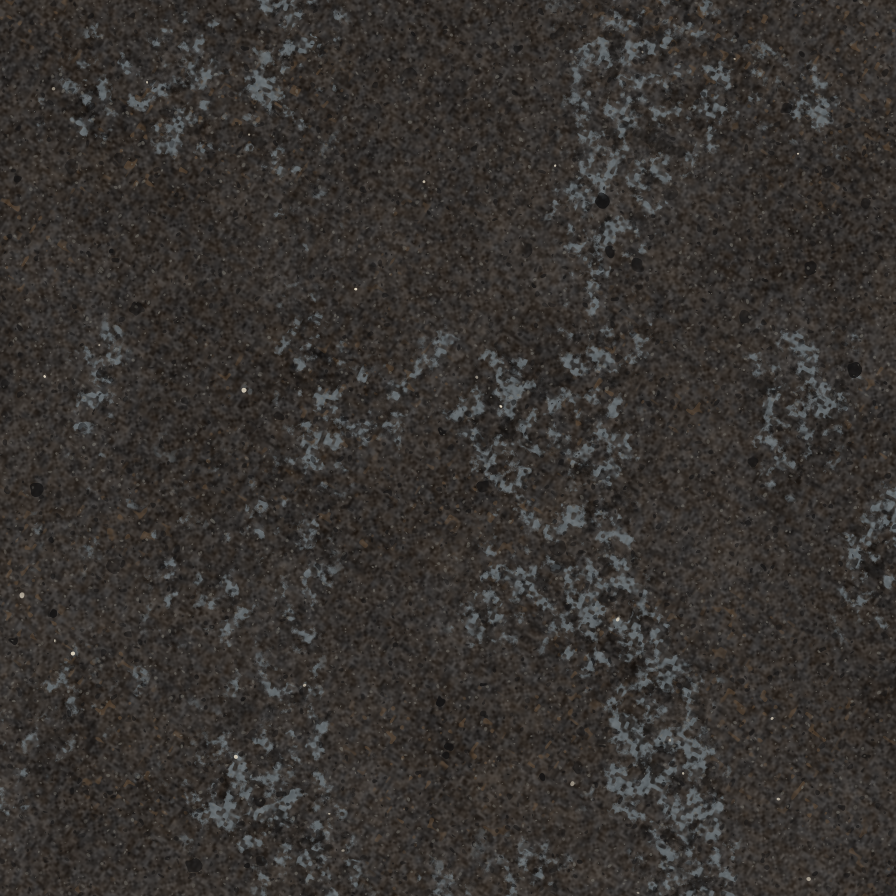
A Shadertoy shader for this texture:

```glsl
// Dark weathered stone: a charcoal-brown ground with fine grain and soft mottling,
// crumbled blue-grey mineral bloom gathered in upright drifts, faint ochre stains,
// black pits and tiny pale specks. Built from value noise and scattered discs.

#define GROUND vec3(0.205, 0.188, 0.175)
#define BLOOM vec3(0.405, 0.435, 0.450)
#define STAIN vec3(0.310, 0.270, 0.230)
#define OCHRE vec3(0.430, 0.330, 0.230)
#define PIT vec3(0.070, 0.067, 0.068)
#define PALE vec3(0.440, 0.430, 0.400)
#define SPARK vec3(0.880, 0.840, 0.760)
#define GRAIN 0.120
#define MOTTLE 0.080
#define DRIFT_X 0.69

// Three random values per lattice cell
vec3 hash3(vec2 cell, uint seed) {
    uvec3 v = uvec3(uint(int(cell.x) + 4096), uint(int(cell.y) + 4096), seed);
    v = v * 1664525u + 1013904223u;
    v.x += v.y * v.z; v.y += v.z * v.x; v.z += v.x * v.y;
    v ^= v >> 16u;
    v.x += v.y * v.z; v.y += v.z * v.x; v.z += v.x * v.y;
    return vec3(v >> 8u) / 16777216.0;
}

float noise(vec2 p, uint seed) {
    vec2 i = floor(p), f = fract(p);
    f = f * f * (3.0 - 2.0 * f);
    float low = mix(hash3(i, seed).x, hash3(i + vec2(1, 0), seed).x, f.x);
    float high = mix(hash3(i + vec2(0, 1), seed).x, hash3(i + vec2(1, 1), seed).x, f.x);
    return mix(low, high, f.y);
}

float fbm(vec2 p, uint seed) {
    float sum = 0.0, amp = 0.5;
    for (uint k = 0u; k < 5u; k++) {
        sum += amp * noise(p, seed + k);
        p = mat2(0.8, 0.6, -0.6, 0.8) * p * 2.03 + 7.3;
        amp *= 0.5;
    }
    return sum / 0.97;
}

// Coverage of randomly placed discs; radii are in canvas units
float scatter(vec2 p, float cells, float share, float rMin, float rMax, uint seed) {
    float edge = 0.7 / iResolution.y, cover = 0.0;
    vec2 home = floor(p * cells);
    for (int y = -1; y <= 1; y++)
    for (int x = -1; x <= 1; x++) {
        vec2 cell = home + vec2(x, y);
        vec3 place = hash3(cell, seed);
        vec3 look = hash3(cell, seed + 50u);
        float radius = mix(rMin, rMax, look.x * look.x);
        float d = length(p - (cell + place.xy) / cells) - radius;
        float disc = 1.0 - smoothstep(-edge, edge, d);
        cover = max(cover, disc * step(place.z, share) * mix(0.45, 1.0, look.y));
    }
    return cover;
}

void mainImage(out vec4 fragColor, in vec2 fragCoord) {
    vec2 p = fragCoord / iResolution.y;
    vec2 turned = mat2(0.83, 0.56, -0.56, 0.83) * p;
    vec2 tilted = mat2(0.42, -0.91, 0.91, 0.42) * p;
    vec2 wobble = vec2(noise(turned * 150.0, 1u), noise(turned * 150.0, 2u)) - 0.5;

    // Ground with cloudy mottling and crossed layers of grain
    float cloud = fbm(p * 10.0, 10u) - 0.5;
    float fine = noise(turned * 330.0, 20u) + 0.7 * noise(tilted * 210.0, 21u) - 0.85;
    vec3 col = GROUND + MOTTLE * cloud + GRAIN * fine;
    col += vec3(0.010, 0.0, -0.010) * (noise(tilted * 120.0, 22u) - 0.5) * 2.0;

    // Faint warm stains and small ochre flecks
    float stain = smoothstep(0.56, 0.80, fbm(p * 16.0, 30u));
    col = mix(col, STAIN + GRAIN * fine, 0.22 * stain);
    float fleck = smoothstep(0.78, 0.92, noise(turned * 150.0, 36u));
    col = mix(col, OCHRE, 0.45 * fleck * smoothstep(0.48, 0.66, fbm(p * 7.0, 37u)));

    // Blue-grey bloom: an upright drift plus looser patches, eaten into crumbs
    float bend = DRIFT_X + 0.10 * (noise(vec2(p.y * 4.0, 3.0), 40u) - 0.5);
    float drift = exp(-pow((p.x - bend) / 0.06, 2.0));
    float region = smoothstep(0.45, 0.78, fbm(p * vec2(9.0, 5.5), 41u) + 0.15 * drift);
    float crust = fbm(turned * 72.0, 47u);
    float bloom = smoothstep(0.65, 0.82, crust + 0.20 * region);
    bloom *= smoothstep(0.0, 0.45, region);
    bloom *= mix(0.15, 1.0, smoothstep(0.25, 0.65, noise(tilted * 230.0, 53u)));
    float shade = smoothstep(0.50, 0.68, fbm(tilted * 80.0, 54u));
    col *= 1.0 - 0.35 * shade * region;
    col = mix(col, BLOOM + 0.5 * GRAIN * fine, 0.9 * bloom);

    // Ragged dark pits: fine pores everywhere, large ones in clusters
    vec2 ragged = p + wobble * 0.005;
    float cluster = smoothstep(0.47, 0.60, fbm(p * 4.0, 60u));
    float pores = scatter(ragged, 95.0, 0.38, 0.0009, 0.0032, 61u);
    float pits = scatter(ragged, 26.0, 0.24, 0.0025, 0.0090, 62u) * cluster;
    col = mix(col, PIT, max(0.65 * pores, 0.88 * pits));

    // Pale specks and a few bright sparks
    float pale = scatter(p + wobble * 0.003, 115.0, 0.32, 0.0006, 0.0019, 70u);
    float spark = scatter(p + wobble * 0.002, 16.0, 0.11, 0.0011, 0.0030, 71u);
    col = mix(col, PALE, 0.65 * pale);
    col = mix(col, SPARK, spark);

    fragColor = vec4(clamp(col, 0.0, 1.0), 1.0);
}
```
